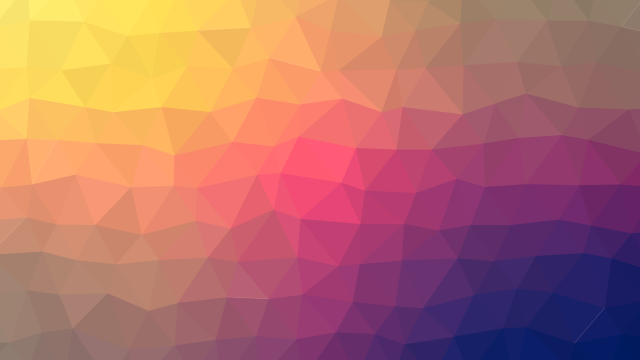
Write a Shadertoy shader that draws this background.

```glsl
float hash(vec2 p) {
    p = fract(p * vec2(0.1731, 0.3917) + 0.37);
    p += dot(p, p.yx + 17.31);
    return fract((p.x + p.y) * p.x * 7.13);
}

float cross2(vec2 a, vec2 b) { return a.x * b.y - a.y * b.x; }

// Five evenly spaced colour stops
vec3 ramp(float t, vec3 a, vec3 b, vec3 c, vec3 d, vec3 e) {
    t = clamp(t, 0.0, 1.0) * 4.0;
    vec3 col = mix(a, b, min(t, 1.0));
    col = mix(col, c, clamp(t - 1.0, 0.0, 1.0));
    col = mix(col, d, clamp(t - 2.0, 0.0, 1.0));
    return mix(col, e, clamp(t - 3.0, 0.0, 1.0));
}

// Sunset gradient: yellow, coral and navy along the falling diagonal
vec3 sunset(vec2 uv) {
    vec3 top = ramp(uv.x, vec3(1.0, 0.93, 0.47), vec3(1.0, 0.87, 0.33),
        vec3(0.94, 0.66, 0.42), vec3(0.61, 0.51, 0.41), vec3(0.53, 0.47, 0.40));
    vec3 upper = ramp(uv.x, vec3(1.0, 0.86, 0.37), vec3(1.0, 0.82, 0.32),
        vec3(1.0, 0.57, 0.43), vec3(0.67, 0.43, 0.42), vec3(0.55, 0.40, 0.38));
    vec3 middle = ramp(uv.x, vec3(1.0, 0.61, 0.45), vec3(1.0, 0.57, 0.44),
        vec3(1.0, 0.28, 0.46), vec3(0.58, 0.21, 0.44), vec3(0.51, 0.14, 0.40));
    vec3 lower = ramp(uv.x, vec3(0.64, 0.51, 0.44), vec3(0.75, 0.52, 0.42),
        vec3(0.69, 0.24, 0.45), vec3(0.29, 0.17, 0.42), vec3(0.10, 0.11, 0.40));
    vec3 bottom = ramp(uv.x, vec3(0.55, 0.48, 0.43), vec3(0.57, 0.40, 0.42),
        vec3(0.48, 0.19, 0.43), vec3(0.05, 0.12, 0.41), vec3(0.0, 0.10, 0.37));
    return ramp(uv.y, bottom, lower, middle, upper, top);
}

// Jittered, staggered lattice point in units of canvas height
vec2 vertex(vec2 id, float aspect) {
    vec2 jitter = vec2(hash(id), hash(id + 41.7)) - 0.5;
    vec2 q = id + jitter * vec2(0.6, 0.44);
    q.x += 0.5 * mod(id.y, 2.0);
    // Gentle crests shared by all rows
    q.y += 0.13 * cos(q.x * 1.02 - 7.07);
    return vec2(q.x / 15.5 * aspect, 0.06 + q.y * 0.1075);
}

float edge(vec2 p, vec2 a, vec2 b) {
    return cross2(b - a, p - a) / length(b - a);
}

// Flat facet: premultiplied colour and coverage
vec4 facet(vec2 p, vec2 a, vec2 b, vec2 c, float rowY, float seed, float aspect) {
    float side = sign(cross2(b - a, c - a));
    float ab = side * edge(p, a, b);
    float inside = min(ab, side * min(edge(p, b, c), edge(p, c, a)));
    float cover = clamp(inside * iResolution.y + 0.5, 0.0, 1.0);
    if (cover <= 0.0) return vec4(0.0);
    // Lean towards the row centre so the rows step apart
    vec2 centre = (a + b + c) / 3.0 / vec2(aspect, 1.0);
    centre.y = mix(centre.y, rowY, 0.4);
    vec3 col = sunset(centre) * (1.0 + 0.08 * (seed - 0.45));
    // Rare pale hairline along one side
    float glint = step(0.98, seed) * smoothstep(0.003, 0.0, ab);
    col = mix(col, vec3(1.0, 0.85, 0.8), 0.2 * glint);
    return vec4(min(col, 1.0), 1.0) * cover;
}

void mainImage(out vec4 fragColor, in vec2 fragCoord) {
    float aspect = iResolution.x / iResolution.y;
    vec2 p = fragCoord / iResolution.y;
    vec2 cell = floor(vec2(p.x / aspect * 15.5, (p.y - 0.06) / 0.1075));
    vec4 sum = vec4(0.0);

    // Split each nearby quad along its shorter diagonal
    for (int j = -1; j <= 1; j++) {
        for (int i = -1; i <= 1; i++) {
            vec2 id = cell + vec2(i, j);
            vec2 a = vertex(id, aspect);
            vec2 b = vertex(id + vec2(1, 0), aspect);
            vec2 c = vertex(id + vec2(1, 1), aspect);
            vec2 d = vertex(id + vec2(0, 1), aspect);
            float rowY = (a.y + b.y + c.y + d.y) * 0.25;
            float s1 = hash(id + 13.1);
            float s2 = hash(id + 71.9);
            if (distance(a, c) < distance(b, d)) {
                sum += facet(p, a, b, c, rowY, s1, aspect);
                sum += facet(p, a, c, d, rowY, s2, aspect);
            } else {
                sum += facet(p, a, b, d, rowY, s1, aspect);
                sum += facet(p, b, c, d, rowY, s2, aspect);
            }
        }
    }
    vec3 col = sum.a > 0.0 ? sum.rgb / sum.a : sunset(p / vec2(aspect, 1.0));
    fragColor = vec4(col, 1.0);
}
```
